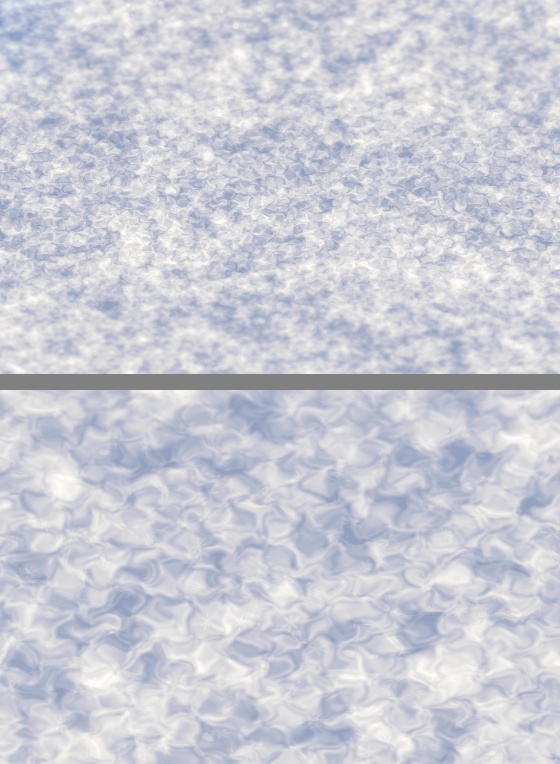
Top: the whole. Bottom: its middle third, enlarged.
Reproduce this texture procedurally as a Shadertoy shader.

```glsl
// Sunlit snow crystals with blue shadows and a shallow band of focus.

const float TAU = 6.2831853;

vec2 hash2(vec2 p) {
    vec3 h = fract(p.xyx * vec3(0.1031, 0.1030, 0.0973));
    h += dot(h, h.yzx + 33.33);
    return fract((h.xx + h.yz) * h.zy);
}

mat2 rotation(float angle) {
    float c = cos(angle), s = sin(angle);
    return mat2(c, s, -s, c);
}

float cornerSlope(vec2 cell, vec2 offset) {
    float angle = TAU * hash2(cell).x;
    return dot(vec2(cos(angle), sin(angle)), offset);
}

// Gradient noise scaled to a spread of about one
float gradientNoise(vec2 p) {
    vec2 i = floor(p), f = fract(p);
    vec2 u = f * f * f * (f * (f * 6.0 - 15.0) + 10.0);
    vec2 e = vec2(1.0, 0.0);
    float low = mix(cornerSlope(i, f), cornerSlope(i + e.xy, f - e.xy), u.x);
    float high = mix(cornerSlope(i + e.yx, f - e.yx), cornerSlope(i + e.xx, f - e.xx), u.x);
    return 4.6 * mix(low, high, u.y);
}

float octave(vec2 p, float frequency, float turn) {
    return gradientNoise(rotation(turn) * p * frequency + turn * 17.0 + 40.0);
}

// Distance to a tilted star with six arms
float starDistance(vec2 q, float armLength) {
    float sector = TAU / 6.0;
    float angle = mod(atan(q.y, q.x + 1e-5) + 0.5 * sector, sector) - 0.5 * sector;
    vec2 folded = length(q) * vec2(cos(angle), sin(angle));
    return length(folded - vec2(clamp(folded.x, 0.0, armLength), 0.0));
}

// Scattered crystals, some lit and some in shade
float crystals(vec2 p, float density, float blur, float seed) {
    vec2 g = rotation(seed) * p * density + seed * 13.0;
    vec2 cell = floor(g);
    float soft = blur * density, sum = 0.0;
    for (int y = -1; y <= 1; y++)
    for (int x = -1; x <= 1; x++) {
        vec2 id = cell + vec2(x, y);
        vec2 place = hash2(id + seed), kind = hash2(id + seed + 71.0);
        vec2 q = rotation(TAU * kind.x) * (g - id - mix(vec2(0.2), vec2(0.8), place));
        q.y *= mix(1.2, 2.6, kind.y);
        float d = starDistance(q, mix(0.25, 0.55, place.x));
        float light = mix(-0.5, 1.1, fract(kind.x * 7.3 + place.y));
        sum += light * (1.0 - smoothstep(0.06 - soft, 0.06 + soft, d));
    }
    return sum;
}

// Sparse bright facets, round when out of focus
float glints(vec2 p, float density, float radius, float flatness, float blur, float share) {
    vec2 g = p * density;
    vec2 cell = floor(g);
    float sum = 0.0;
    for (int y = -1; y <= 1; y++)
    for (int x = -1; x <= 1; x++) {
        vec2 id = cell + vec2(x, y);
        vec2 place = hash2(id + 5.0), kind = hash2(id + 113.0);
        vec2 q = rotation((kind.y - 0.5) * 1.2) * (g - id - place) / density;
        float r = radius * mix(0.5, 1.2, kind.y);
        float d = length(q * vec2(1.0, flatness));
        float lit = step(kind.x, share) * mix(0.4, 1.0, place.x);
        sum = max(sum, lit * (1.0 - smoothstep(r - blur, r + blur, d)));
    }
    return sum;
}

float ramp(float tone, float low, float high) {
    return clamp((tone - low) / (high - low), 0.0, 1.0);
}

vec3 snowColour(float tone) {
    vec3 c = mix(vec3(0.58, 0.63, 0.75), vec3(0.65, 0.69, 0.78), ramp(tone, -2.9, -2.05));
    c = mix(c, vec3(0.72, 0.74, 0.81), ramp(tone, -2.05, -1.28));
    c = mix(c, vec3(0.78, 0.78, 0.84), ramp(tone, -1.28, -0.67));
    c = mix(c, vec3(0.83, 0.83, 0.85), ramp(tone, -0.67, -0.10));
    c = mix(c, vec3(0.87, 0.87, 0.88), ramp(tone, -0.10, 0.58));
    c = mix(c, vec3(0.93, 0.92, 0.91), ramp(tone, 0.58, 1.44));
    return mix(c, vec3(1.0, 0.99, 0.97), ramp(tone, 1.44, 2.7));
}

void mainImage(out vec4 fragColor, in vec2 fragCoord) {
    vec2 p = fragCoord / iResolution.y;
    float focus = 1.0 - smoothstep(0.06, 0.42, abs(p.y - 0.46));
    float blur = max(mix(0.009, 0.0016, focus), 0.7 / iResolution.y);

    // Foreshortened ground with ragged clump edges
    vec2 ground = p * vec2(1.0, 1.4);
    vec2 ragged = vec2(octave(ground, 45.0, 0.4), octave(ground, 45.0, 1.9));
    vec2 warped = ground + 0.004 * focus * ragged;

    // Drifts, clumps and grains
    float tone = 0.30 * octave(ground, 3.5, 0.2) + 0.48 * octave(warped, 12.0, 0.7);
    tone += 0.55 * octave(warped, 27.0, 1.3);
    tone += mix(0.25, 0.48, focus) * octave(warped, 56.0, 2.1);
    tone += 0.36 * focus * octave(warped, 115.0, 2.8);
    tone -= 0.35 * exp(-pow((p.y - 0.6) / 0.13, 2.0));

    // Crystals and sparkle
    tone += 0.60 * crystals(warped, 26.0, blur, 1.1);
    tone += 0.65 * crystals(ground, 46.0, blur, 2.6);
    tone += 0.9 * glints(p, 32.0, mix(0.007, 0.005, focus), mix(1.2, 2.0, focus), 0.6 * blur, 0.28);
    float farField = smoothstep(0.62, 0.95, p.y);
    tone += 1.5 * farField * glints(p + 3.7, 15.0, 0.009, 1.0, 0.003, 0.16);

    // Cool shade in the far left corner
    float corner = 1.0 - smoothstep(0.0, 0.3, length(p - vec2(0.0, 1.0)));
    vec3 colour = snowColour(tone - 0.20 - 0.8 * corner);
    colour -= corner * vec3(0.06, 0.02, -0.02);
    fragColor = vec4(colour, 1.0);
}
```
